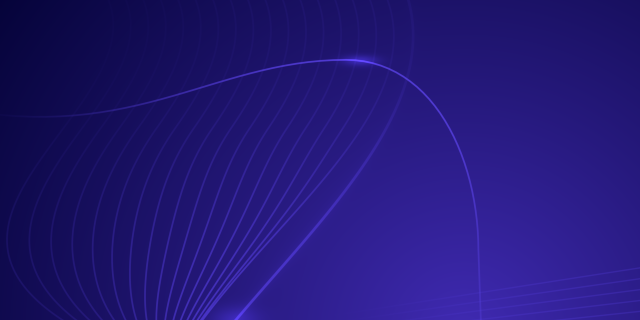
Give the GLSL for this background, as a Shadertoy shader.

```glsl
// Indigo gradient with a fan of curved strands, one glowing arc and faint rays.

// Antialiased stroke coverage at distance d from a line of half width w
float stroke(float d, float w) {
    float aa = 0.7 / iResolution.y;
    return 1.0 - smoothstep(w - aa, w + aa, d);
}

// Cubic through four values spaced evenly over v = 0..1
float cubicThrough(vec4 k, float v) {
    float t = 3.0 * v;
    vec3 d1 = k.yzw - k.xyz;
    vec2 d2 = d1.yz - d1.xy;
    return k.x + t * (d1.x + (t - 1.0) * (d2.x / 2.0 + (t - 2.0) * (d2.y - d2.x) / 6.0));
}

// Horizontal position of a strand: u runs from the left edge (0) to the right (1)
float strandX(float u, float v) {
    float left = cubicThrough(vec4(0.195, 0.036, 0.247, 0.339), v);
    float right = cubicThrough(vec4(0.633, 0.919, 1.169, 1.211), v);
    float gather = mix(1.6, 1.0, smoothstep(0.0, 0.6, v));
    return mix(left, right, 1.0 - pow(1.0 - u, gather));
}

float outerX(float v) {
    return cubicThrough(vec4(0.737, 1.023, 1.240, 1.276), v);
}

float segmentDistance(vec2 p, vec2 a, vec2 b) {
    vec2 ab = b - a;
    return length(p - a - ab * clamp(dot(p - a, ab) / dot(ab, ab), 0.0, 1.0));
}

vec2 bezier(vec2 a, vec2 b, vec2 c, vec2 d, float t) {
    float s = 1.0 - t;
    return s * s * s * a + 3.0 * s * s * t * b + 3.0 * s * t * t * c + t * t * t * d;
}

// Arc: a long rise to the crest, a steep fall, then a straight tail
float arcDistance(vec2 p) {
    vec2 start = vec2(0.0, 0.641), crest = vec2(1.081, 0.813), foot = vec2(1.495, 0.219);
    float d = segmentDistance(p, foot, vec2(1.503, -0.01));
    vec2 riseA = start, fallA = crest;
    for (int i = 1; i <= 28; i++) {
        float t = float(i) / 28.0;
        vec2 riseB = bezier(start, vec2(0.469, 0.596), vec2(0.703, 0.813), crest, t);
        vec2 fallB = bezier(crest, vec2(1.354, 0.813), vec2(1.495, 0.505), foot, t);
        d = min(d, min(segmentDistance(p, riseA, riseB), segmentDistance(p, fallA, fallB)));
        riseA = riseB;
        fallA = fallB;
    }
    return d;
}

void mainImage(out vec4 fragColor, in vec2 fragCoord) {
    vec2 p = fragCoord / iResolution.y;
    vec3 violet = vec3(0.33, 0.24, 0.87);

    // Background light from below the lower edge
    float d = length(p - vec2(1.45, -0.05));
    float light = clamp(1.0 - 0.62 * d + 0.035 * d * d, 0.0, 1.0);
    vec3 color = mix(vec3(0.02, 0.012, 0.225), vec3(0.25, 0.165, 0.70), light);

    // Fan of strands, fading upward and to the left
    float fade = mix(0.10, 0.75, 1.0 - smoothstep(0.05, 0.85, p.y));
    for (int i = 0; i <= 16; i++) {
        float u = float(i) / 16.0;
        float x = strandX(u, p.y);
        float slope = (strandX(u, p.y + 0.002) - x) / 0.002;
        float line = stroke(abs(p.x - x) / sqrt(1.0 + slope * slope), 0.0027);
        color = mix(color, violet, line * fade * mix(0.22, 0.85, smoothstep(0.0, 0.8, u)));
    }

    // Wider strand on the right with a soft halo
    float x = outerX(p.y);
    float slope = (outerX(p.y + 0.002) - x) / 0.002;
    float outer = abs(p.x - x) / sqrt(1.0 + slope * slope);
    color = mix(color, violet, stroke(outer, 0.0042) * fade * 0.8);
    color += violet * 0.10 * exp(-outer * 70.0) * fade;

    // Faint rays in the lower right
    for (int i = 0; i < 5; i++) {
        float away = 2.0 - p.x;
        float y = 0.163 - 0.034 * float(i) - away * (0.155 - 0.012 * float(i));
        float ray = stroke(abs(p.y - y), 0.0022) * smoothstep(1.0, 1.8, p.x);
        color = mix(color, violet, 0.28 * ray);
    }

    // Arc, brightest near its crest
    float strength = smoothstep(-0.15, 1.1, p.x) * mix(0.35, 0.85, smoothstep(0.0, 0.7, p.y));
    color = mix(color, vec3(0.34, 0.25, 0.88), stroke(arcDistance(p), 0.0027) * strength);

    // Glows on the crest and at the foot of the wide strand
    vec2 crestOffset = (p - vec2(1.125, 0.811)) / vec2(0.055, 0.016);
    vec2 footOffset = (p - vec2(0.735, 0.0)) / vec2(0.075, 0.040);
    color += violet * 0.32 * exp(-dot(crestOffset, crestOffset));
    color += violet * 0.22 * exp(-dot(footOffset, footOffset));

    fragColor = vec4(color, 1.0);
}
```
